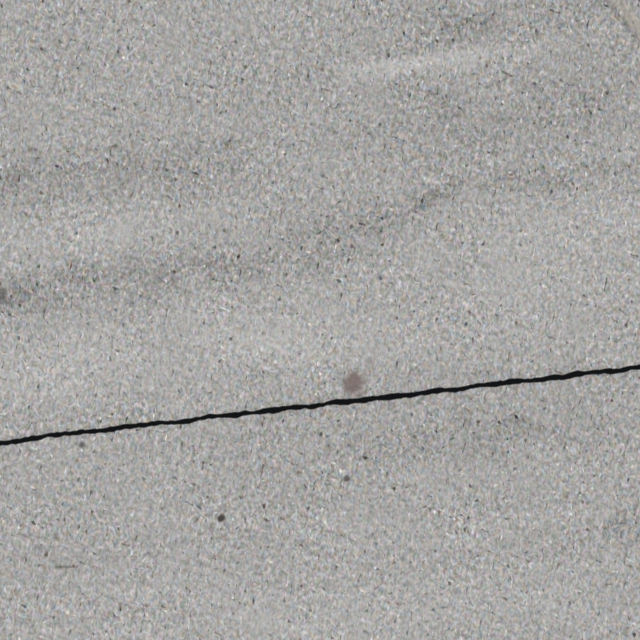
This texture is drawn by a WebGL 2 fragment shader. Its source:

```glsl
#version 300 es
precision highp float;

uniform vec2 u_resolution;
out vec4 outColor;

const vec3 CONCRETE = vec3(0.653, 0.648, 0.641);
const vec3 CRACK = vec3(0.075, 0.08, 0.082);
const vec3 RUST = vec3(0.46, 0.40, 0.385);
const vec3 SPECK = vec3(0.25, 0.24, 0.23);
const vec3 TAN = vec3(0.67, 0.635, 0.58);

vec2 gradient(vec2 cell) {
    uvec2 q = uvec2(ivec2(cell) + 32768);
    uint h = q.x * 1597334677u ^ q.y * 3812015801u;
    h = (h ^ (h >> 15)) * 2246822519u;
    h ^= h >> 13;
    float angle = float(h & 65535u) * 6.28319 / 65536.0;
    return vec2(cos(angle), sin(angle));
}

float gradientNoise(vec2 p) {
    vec2 i = floor(p), f = p - i;
    vec2 u = f * f * f * (f * (f * 6.0 - 15.0) + 10.0);
    float a = dot(gradient(i), f);
    float b = dot(gradient(i + vec2(1, 0)), f - vec2(1, 0));
    float c = dot(gradient(i + vec2(0, 1)), f - vec2(0, 1));
    float d = dot(gradient(i + vec2(1, 1)), f - vec2(1, 1));
    return mix(mix(a, b, u.x), mix(c, d, u.x), u.y);
}

float fbm(vec2 p, int octaves) {
    float sum = 0.0, amp = 1.0;
    for (int i = 0; i < octaves; i++) {
        sum += amp * gradientNoise(p);
        p = mat2(1.6, 1.2, -1.2, 1.6) * p + 7.3;
        amp *= 0.55;
    }
    return sum;
}

// Soft band around a segment.
float streak(vec2 p, vec2 a, vec2 b, float width) {
    vec2 ab = b - a;
    vec2 d = (p - a - ab * clamp(dot(p - a, ab) / dot(ab, ab), 0.0, 1.0)) / width;
    return exp(-dot(d, d));
}

// Soft ellipse, sheared to follow the slope of the slab.
float patchMask(vec2 p, vec2 center, vec2 radius) {
    vec2 d = p - center;
    d.y -= 0.12 * d.x;
    d /= radius;
    return exp(-dot(d, d));
}

// Ragged round mark.
float blot(vec2 p, vec2 center, float radius, float raggedness) {
    float d = length(p - center) + raggedness * radius * fbm(p * 75.0, 2);
    return 1.0 - smoothstep(radius * 0.3, radius * 1.25, d);
}

// Broad light and dark weathering.
float weathering(vec2 p) {
    vec2 q = p + 0.025 * vec2(fbm(p * 11.0, 3), fbm(p * 11.0 + 31.0, 3));
    float dark = 0.050 * streak(q, vec2(-0.02, 0.535), vec2(0.36, 0.585), 0.03);
    dark += 0.045 * streak(q, vec2(0.42, 0.595), vec2(0.60, 0.655), 0.03);
    dark += 0.042 * streak(q, vec2(-0.02, 0.715), vec2(0.36, 0.755), 0.034);
    dark += 0.04 * streak(q, vec2(0.7, 0.715), vec2(1.02, 0.74), 0.016);
    dark += 0.05 * patchMask(q, vec2(0.76, 0.965), vec2(0.16, 0.03));
    dark += 0.038 * patchMask(q, vec2(0.80, 0.83), vec2(0.25, 0.06));
    dark += 0.037 * patchMask(q, vec2(0.75, 0.33), vec2(0.27, 0.045));
    dark += 0.09 * patchMask(q, vec2(0.665, 0.685), vec2(0.035, 0.018));
    dark += 0.06 * patchMask(q, vec2(0.975, 0.185), vec2(0.035, 0.025));
    float light = 0.042 * patchMask(q, vec2(0.06, 0.43), vec2(0.20, 0.06));
    light += 0.038 * patchMask(q, vec2(0.42, 0.47), vec2(0.18, 0.06));
    light += 0.035 * patchMask(q, vec2(0.13, 0.635), vec2(0.20, 0.04));
    light += 0.03 * patchMask(q, vec2(0.86, 0.58), vec2(0.22, 0.10));
    light += 0.02 * patchMask(q, vec2(0.5, 0.04), vec2(0.6, 0.12));
    // Pale ridge with a crisp upper edge.
    float ridge = p.y - 0.893 - 0.12 * (p.x - 0.53) - 0.006 * fbm(p * 40.0, 2);
    float span = smoothstep(0.52, 0.54, p.x) * (1.0 - smoothstep(0.64, 0.97, p.x));
    light += 0.06 * span * smoothstep(-0.035, -0.004, ridge) * (1.0 - smoothstep(0.0, 0.01, ridge));
    // Thin worn lines, broken along their length.
    float wear = smoothstep(-0.2, 0.3, fbm(p * 30.0 + 11.0, 2));
    dark += 0.07 * wear * streak(q, vec2(-0.01, 0.755), vec2(0.29, 0.782), 0.004);
    dark += 0.06 * wear * streak(q, vec2(-0.01, 0.676), vec2(0.12, 0.69), 0.004);
    float mottle = 0.022 * fbm(vec2(p.x * 6.0, (p.y - 0.12 * p.x) * 14.0), 4);
    return light - dark * (1.0 + 1.1 * fbm(p * 18.0 + 5.0, 2)) + mottle;
}

// Sandy aggregate: mixed sizes, dark pits, pale chips and tinted stones.
vec3 grain(vec2 p) {
    vec2 q = mat2(0.96, 0.28, -0.28, 0.96) * (p * vec2(1.12, 0.85));
    q += 0.003 * vec2(gradientNoise(q * 60.0), gradientNoise(q * 60.0 + 23.0));
    float tone = 0.07 * gradientNoise(q * 72.0 + 7.0) + 0.13 * gradientNoise(q * 135.0);
    tone += 0.13 * gradientNoise(q * 225.0 + 19.0);
    float pit = smoothstep(0.30, 0.62, gradientNoise(q * 118.0 + 57.0));
    float chip = smoothstep(0.30, 0.62, gradientNoise(q * 140.0 + 97.0));
    vec3 tint = vec3(gradientNoise(q * 110.0 + 41.0), 0.0, gradientNoise(q * 110.0 + 83.0));
    return vec3(tone - 0.24 * pit + 0.16 * chip) + 0.075 * tint;
}

void main() {
    vec2 p = gl_FragCoord.xy / u_resolution;
    float weather = weathering(p);
    float roughness = 0.92 + 0.4 * fbm(p * 13.0 + 3.0, 3) - 3.0 * weather;
    vec3 color = CONCRETE + weather + grain(p) * clamp(roughness, 0.5, 1.5);

    // Stains and isolated marks.
    color = mix(color, TAN, 0.5 * streak(p, vec2(0.955, 1.01), vec2(1.01, 0.94), 0.01));
    color -= 0.10 * streak(p, vec2(0.945, 1.0), vec2(1.0, 0.935), 0.005);
    color = mix(color, RUST, 0.8 * blot(p, vec2(0.554, 0.401), 0.021, 0.5));
    color = mix(color, SPECK, 0.9 * blot(p, vec2(0.346, 0.19), 0.007, 0.4));
    color = mix(color, SPECK, 0.7 * blot(p, vec2(0.541, 0.251), 0.007, 0.6));
    color = mix(color, SPECK, 0.6 * blot(p, vec2(0.128, 0.306), 0.006, 0.5));
    color = mix(color, SPECK, 0.45 * blot(p, vec2(0.004, 0.538), 0.012, 0.8));
    color -= 0.15 * streak(p, vec2(0.088, 0.114), vec2(0.12, 0.115), 0.0025);

    // Jagged joint across the slab, with softly crumbled lips.
    float joint = 0.3095 + 0.115 * p.x + 0.002 * p.x * p.x;
    joint -= 0.003 * (1.0 - smoothstep(0.02, 0.05, p.x));
    joint += 0.0026 * fbm(vec2(p.x * 38.0, 5.4), 3);
    float halfWidth = 0.0036 + 0.002 * fbm(vec2(p.x * 50.0, 13.4), 2);
    float gap = abs(p.y - joint) - halfWidth;
    float softness = max(0.0018, 0.7 / u_resolution.y);
    color -= 0.05 * exp(-max(gap, 0.0) / 0.003);
    color = mix(CRACK, color, smoothstep(-softness, softness, gap));

    outColor = vec4(clamp(color, 0.0, 1.0), 1.0);
}
```
